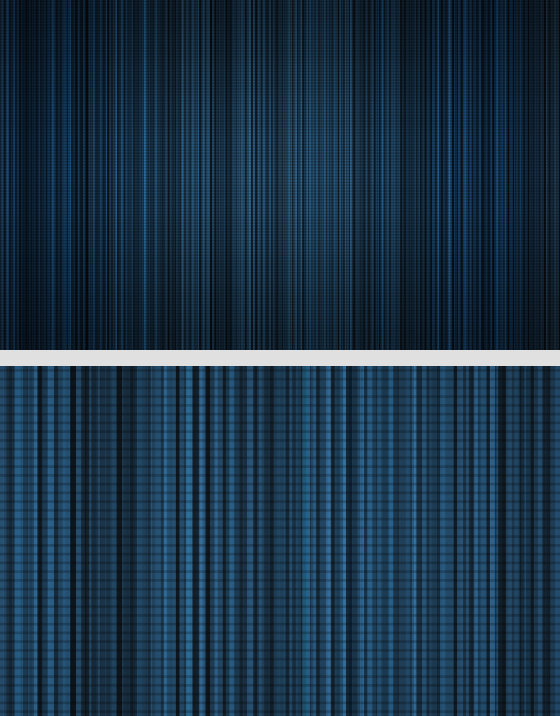
Top: the whole. Bottom: its middle third, enlarged.
This pattern is drawn by a Shadertoy shader. Its source:

```glsl
float hash(float n) {
    return fract(sin(n * 12.9898) * 43758.547);
}

// Random brightness per vertical band, with softened borders
float bands(float x, float count, float seed) {
    float p = x * count;
    float cell = floor(p);
    float soft = clamp(count / iResolution.x, 0.2, 1.0);
    float blend = smoothstep(0.0, soft, p - cell);
    return mix(hash(cell - 1.0 + seed), hash(cell + seed), blend);
}

// One thin line per cell with random offset, width and strength
float lines(float x, float count, float seed) {
    float cell = floor(x * count);
    float f = x * count - cell;
    float soft = count / iResolution.x;
    float halfWidth = mix(0.08, 0.22, hash(cell + seed + 19.0));
    float d = abs(f - mix(0.35, 0.65, hash(cell + seed)));
    float line = 1.0 - smoothstep(halfWidth - 0.4 * soft, halfWidth + 0.6 * soft, d);
    return line * mix(0.35, 1.0, hash(cell + seed + 47.0));
}

// Thin dark horizontal lines
float weave(float y, float rows) {
    float d = abs(fract(y * rows) - 0.5);
    float soft = max(0.15, rows / iResolution.y);
    return 1.0 - smoothstep(0.08, 0.08 + soft, d);
}

void mainImage(out vec4 fragColor, in vec2 fragCoord) {
    vec2 uv = fragCoord / iResolution.xy;

    // Dense fine stripes, cut by dark slits and lifted by bright lines
    float x = uv.x + 0.0006 * sin(uv.x * 193.0);
    float stripe = 0.22 + 0.38 * bands(x, 310.0, 11.0) + 0.20 * bands(x, 223.0, 503.0);
    stripe += 0.42 * lines(x, 103.0, 71.0);
    stripe *= 1.0 - 0.9 * lines(x + 0.0047, 109.0, 331.0);
    stripe *= mix(0.85, 1.1, bands(x, 31.0, 907.0));

    // Light fades to the top and bottom, with a hazy central glow
    vec2 offset = uv - vec2(0.48, 0.5);
    float fade = exp(-pow(abs(offset.y) / 0.40, 2.0));
    float glow = exp(-dot(offset * vec2(3.2, 3.0), offset * vec2(3.2, 3.0)));
    float light = mix(0.54, 1.0, fade) * (1.0 - 0.8 * pow(abs(offset.x), 2.0));

    // Saturated blue sides, greyer middle and outer rims
    float side = smoothstep(0.12, 0.4, abs(offset.x));
    vec3 blue = mix(vec3(0.16, 0.36, 0.52), vec3(0.09, 0.32, 0.55), side);
    blue = mix(blue, vec3(0.11, 0.38, 0.56), 0.5 * bands(x, 141.0, 211.0));
    float rim = smoothstep(0.44, 0.52, abs(offset.x));
    blue = mix(blue, vec3(0.22, 0.32, 0.39), 0.6 * rim);

    vec3 color = vec3(0.016, 0.017, 0.021) + blue * stripe * light;
    color += vec3(0.035, 0.055, 0.07) * glow;

    // Sparse bright accents
    float accent = lines(x + 0.003, 90.0, 613.0) * step(0.84, hash(floor((x + 0.003) * 90.0) + 29.0));
    color += vec3(0.06, 0.20, 0.28) * accent * light;
    color *= 1.0 - 0.22 * weave(uv.y, 120.0);

    fragColor = vec4(color, 1.0);
}
```
